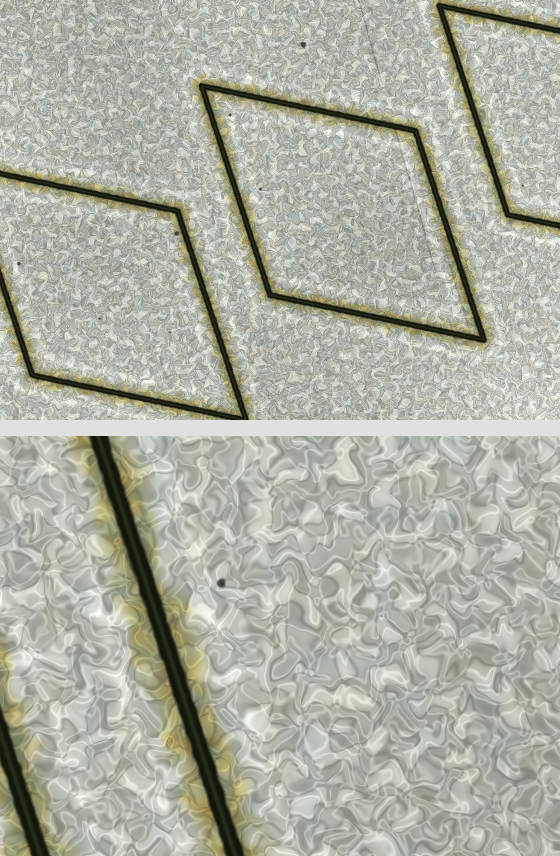
Top, the full canvas; bottom, a detail of the centre.
Write a WebGL 1 fragment shader that draws this pattern.

```glsl
precision highp float;
// A diagonal row of slanted outlined diamonds on grainy grey stone.
// Each outline is a distance to four segments, with a rusty stain and a pale rim;
// warped gradient noise makes the crinkled grain, hashes scatter the specks.

uniform vec2 u_resolution;

// Lengths are in canvas heights.
#define ROW_ORIGIN vec2(0.816, 0.493)
#define ROW_STEP vec2(0.566, 0.191)
#define HALF_SIDE_A vec2(0.2545, -0.0535)
#define HALF_SIDE_B vec2(0.0815, -0.2490)
#define LINE_HALF 0.0068
#define STAIN_REACH 0.031
#define RIM_OFFSET 0.043
#define GRAIN_FREQ 62.0
#define SPECK_FREQ 6.0
#define STONE_COLOR vec3(0.715, 0.727, 0.688)
#define STAIN_TINT vec3(0.97, 0.94, 0.69)
#define LINE_COLOR vec3(0.075, 0.090, 0.045)

vec2 hash2(vec2 cell) {
  vec2 k = vec2(dot(cell, vec2(127.1, 311.7)), dot(cell, vec2(269.5, 183.3)));
  return fract(sin(k) * 43758.55);
}

float cornerSlope(vec2 cell, vec2 offset) {
  float angle = 6.2832 * hash2(cell).x;
  return dot(vec2(cos(angle), sin(angle)), offset);
}

float gradientNoise(vec2 p) {
  vec2 i = floor(p), f = fract(p);
  vec2 u = f * f * f * (f * (f * 6.0 - 15.0) + 10.0);
  vec2 e = vec2(1.0, 0.0);
  float low = mix(cornerSlope(i, f), cornerSlope(i + e.xy, f - e.xy), u.x);
  float high = mix(cornerSlope(i + e.yx, f - e.yx), cornerSlope(i + e.xx, f - e.xx), u.x);
  return mix(low, high, u.y);
}

float segmentDistance(vec2 p, vec2 a, vec2 b) {
  vec2 ab = b - a;
  return length(p - a - ab * clamp(dot(p - a, ab) / dot(ab, ab), 0.0, 1.0));
}

// Opposite sides are mirror images through the centre.
float diamondOutline(vec2 p) {
  vec2 far = HALF_SIDE_A + HALF_SIDE_B;
  vec2 near = HALF_SIDE_A - HALF_SIDE_B;
  float sides = min(segmentDistance(p, far, near), segmentDistance(-p, far, near));
  float ends = min(segmentDistance(p, far, -near), segmentDistance(-p, far, -near));
  return min(sides, ends);
}

float rowDistance(vec2 p) {
  vec2 q = p - ROW_ORIGIN;
  float nearest = floor(dot(q, ROW_STEP) / dot(ROW_STEP, ROW_STEP) + 0.5);
  float d = 10.0;
  for (int i = -1; i <= 1; i++) {
    d = min(d, diamondOutline(q - (nearest + float(i)) * ROW_STEP));
  }
  return d;
}

// Short light and dark worms along the zero contours of warped noise.
float stoneGrain(vec2 p) {
  vec2 q = p * GRAIN_FREQ;
  q += 0.8 * vec2(gradientNoise(q * 0.8 + 17.0), gradientNoise(q * 0.8 + 53.0));
  float broad = gradientNoise(q);
  float fine = gradientNoise(q * 1.45 + 31.0);
  float darkWorm = 1.0 - smoothstep(0.0, 0.15, abs(broad));
  float lightWorm = 1.0 - smoothstep(0.0, 0.16, abs(fine));
  return 0.19 * broad + 0.09 * fine + 0.12 * (lightWorm - darkWorm);
}

float specks(vec2 p, float soft) {
  vec2 q = p * SPECK_FREQ;
  vec2 cell = floor(q);
  vec2 pick = hash2(cell + 7.0);
  vec2 offset = fract(q) - (0.2 + 0.6 * hash2(cell + 41.0));
  float ragged = 0.0035 * gradientNoise(p * 110.0);
  float radius = mix(0.0025, 0.0065, pick.y * pick.y);
  float d = length(offset) / SPECK_FREQ + ragged;
  return step(pick.x, 0.24) * (1.0 - smoothstep(radius - soft, radius + soft, d));
}

// Two faint, broken scratches running steeply down the stone.
float scratches(vec2 p, float soft) {
  float across = p.x + 0.28 * p.y + 0.004 * gradientNoise(p * 5.0);
  float d = min(abs(across - 1.135), abs(across - 1.175));
  float broken = smoothstep(-0.05, 0.25, gradientNoise(vec2(across * 20.0, p.y * 6.0)));
  return broken * (1.0 - smoothstep(0.0005, 0.001 + soft, d));
}

void main() {
  vec2 p = gl_FragCoord.xy / u_resolution.y;
  float soft = max(1.0 / u_resolution.y, 0.0018);
  float d = rowDistance(p);
  float patchy = gradientNoise(p * 46.0 + 9.0);

  // Stone: grain over slow changes of light, with a slight warm and cool drift.
  vec2 fromCentre = p - ROW_ORIGIN;
  float light = 0.07 * gradientNoise(p * 2.2 + 3.0) - 0.04 * exp(-9.0 * dot(fromCentre, fromCentre));
  light += 0.09 * smoothstep(0.9, 1.35, p.x) * (1.0 - p.y);
  vec3 color = STONE_COLOR + light + stoneGrain(p);
  color += vec3(0.03, 0.0, -0.04) * gradientNoise(p * 34.0 + 71.0);
  color -= 0.13 * scratches(p, soft);

  // Pale rim and mottled stain on both sides of the outline.
  float rim = (d - RIM_OFFSET) / 0.007;
  color += 0.10 * exp(-rim * rim) * (0.8 + patchy);
  float stain = 1.0 - smoothstep(0.35 * STAIN_REACH, STAIN_REACH, d + 0.018 * patchy);
  vec3 mottle = vec3(0.14, 0.02, -0.12) * gradientNoise(p * 58.0 + 23.0);
  color = mix(color, color * STAIN_TINT + mottle, stain);
  color *= 1.0 - 0.28 * exp(-d * d / 0.00022);

  // Specks, then the dark outline with its faintly lighter core.
  color = mix(color, vec3(0.17, 0.18, 0.13), 0.85 * specks(p, soft));
  float wornEdge = d + 0.0016 * gradientNoise(p * 95.0);
  float ink = 1.0 - smoothstep(LINE_HALF - soft, LINE_HALF + soft, wornEdge);
  float core = 1.0 - smoothstep(0.0, 0.0032, d);
  color = mix(color, LINE_COLOR + 0.09 * core * vec3(0.9, 1.0, 0.6), ink);

  gl_FragColor = vec4(clamp(color, 0.0, 1.0), 1.0);
}
```
